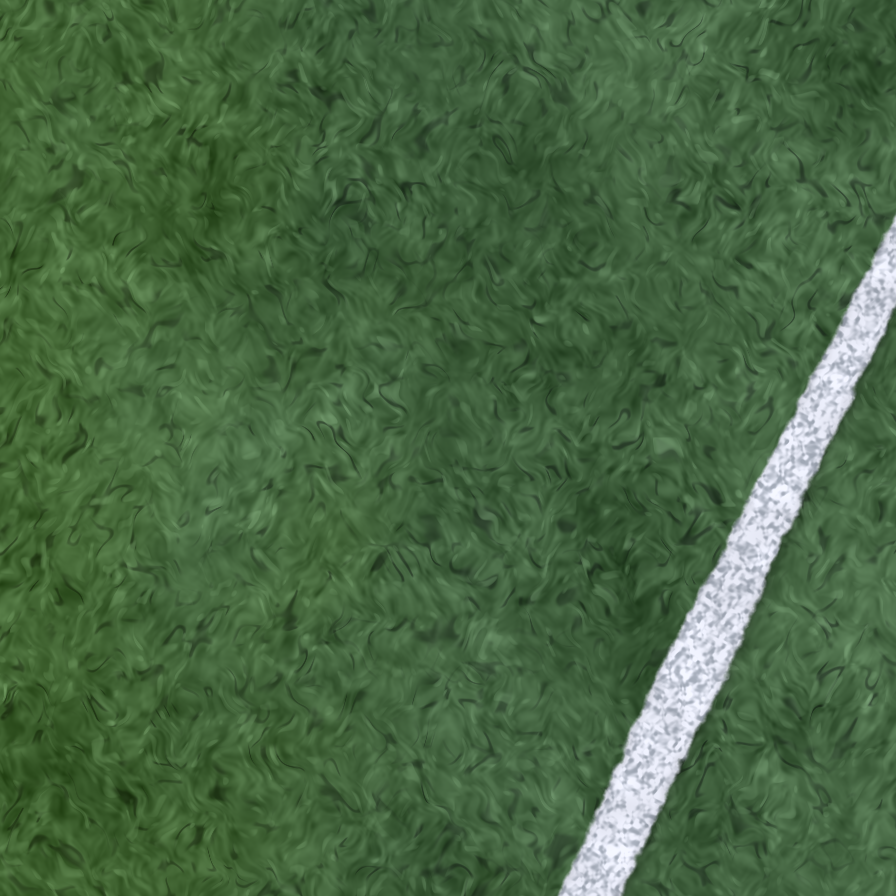
Reproduce this texture procedurally as a Shadertoy shader.

```glsl
#define GRASS_MID vec3(0.264, 0.394, 0.233)
#define GRASS_RANGE vec3(0.086, 0.098, 0.086)
#define PAINT_LIGHT vec3(0.93, 0.94, 0.99)
#define PAINT_SHADE vec3(0.62, 0.65, 0.70)
#define BLADE_SCALE vec2(105.0, 62.0)
#define BLADE_CONTRAST 2.1
#define CLUMP_CONTRAST 2.1
#define STROKE_DEPTH 0.30
#define EDGE_SOFTNESS 0.003
#define EDGE_WOBBLE 0.011
#define PATCH_COUNT 11

float hash(vec2 p) {
    vec3 q = fract(p.xyx * vec3(0.1031, 0.1030, 0.0973));
    q += dot(q, q.yzx + 33.33);
    return fract((q.x + q.y) * q.z);
}

float noise(vec2 p) {
    vec2 cell = floor(p), f = fract(p);
    f = f * f * (3.0 - 2.0 * f);
    return mix(mix(hash(cell), hash(cell + vec2(1, 0)), f.x),
               mix(hash(cell + vec2(0, 1)), hash(cell + vec2(1, 1)), f.x), f.y);
}

float fbm(vec2 p) {
    float sum = 0.0, weight = 0.5;
    for (int i = 0; i < 4; i++) {
        sum += weight * noise(p);
        p = mat2(1.6, 1.2, -1.2, 1.6) * p + 17.3;
        weight *= 0.5;
    }
    return sum / 0.9375;
}

// Broad worn and lush areas: centre, radius, brightness
float patchTone(vec2 uv) {
    const vec4 patches[PATCH_COUNT] = vec4[](
        vec4(0.30, 0.78, 0.16, -0.45), vec4(0.62, 0.82, 0.14, -0.40),
        vec4(0.67, 0.43, 0.10, -0.60), vec4(0.72, 0.30, 0.07, -0.50),
        vec4(0.04, 0.14, 0.10, -0.55), vec4(0.48, 0.05, 0.07, -0.50),
        vec4(0.68, 0.97, 0.10, 0.50),  vec4(0.18, 0.50, 0.17, 0.30),
        vec4(0.95, 0.38, 0.10, 0.45),  vec4(0.46, 0.30, 0.13, 0.30),
        vec4(0.97, 0.93, 0.08, -0.50));
    float tone = 0.0;
    for (int i = 0; i < PATCH_COUNT; i++) {
        vec2 d = (uv - patches[i].xy) / patches[i].z;
        tone += patches[i].w * exp(-dot(d, d));
    }
    return tone;
}

// Blade layer at one slant: x = soft fibre, y = dark stroke, z = pale tip
vec3 bladeLayer(vec2 p, float slant) {
    p.x += slant * p.y;
    vec2 q = p * BLADE_SCALE;
    float fibre = 0.55 * noise(q) + 0.45 * noise(q * 1.9 + 41.0) - 0.5;
    float ridge = 1.0 - abs(2.0 * noise(q * 0.72 + 13.0) - 1.0);
    float broken = smoothstep(0.50, 0.75, noise(p * 62.0 + 57.0));
    float stroke = smoothstep(0.72, 0.96, ridge) * broken;
    float tip = smoothstep(0.68, 0.90, noise(q * 1.25 + 91.0));
    return vec3(fibre, stroke, tip);
}

vec3 grass(vec2 uv) {
    vec2 curl = vec2(noise(uv * 45.0), noise(uv * 45.0 + 71.0)) - 0.5;
    vec2 p = uv + 0.014 * curl;
    float lean = smoothstep(0.35, 0.65, noise(uv * 27.0 + 5.0));
    vec3 layer = mix(bladeLayer(p, 0.55), bladeLayer(p + 3.7, -0.45), lean);
    float clump = 0.5 * fbm(uv * 10.0 + 2.0) + 0.5 * fbm(uv * 38.0) - 0.5;

    // Texture strength varies from matted to tufted turf
    float tuft = 0.65 + 0.7 * noise(uv * 14.0 + 31.0);
    float tone = patchTone(uv) + BLADE_CONTRAST * tuft * layer.x + CLUMP_CONTRAST * clump;
    vec3 color = GRASS_MID + GRASS_RANGE * tone;
    color *= 1.0 - STROKE_DEPTH * tuft * layer.y * (1.0 - 0.6 * layer.z);
    color += vec3(0.062, 0.070, 0.062) * tuft * layer.z;

    // Warmer on the left, cooler in drifting areas toward the centre
    float cool = smoothstep(-0.1, 0.6, uv.x + 0.5 * (fbm(uv * 5.0 + 8.0) - 0.5));
    return color + mix(vec3(-0.008, 0.0, -0.038), vec3(0.0, -0.002, 0.020), cool);
}

void mainImage(out vec4 fragColor, in vec2 fragCoord) {
    vec2 uv = fragCoord / iResolution.xy;
    vec3 color = grass(uv);

    // Painted stripe: slight bend, widest near the lower quarter
    float axis = 0.658 + 0.445 * uv.y + 0.055 * uv.y * uv.y;
    float bulge = (uv.y - 0.25) / 0.09;
    float halfWidth = 0.035 - 0.012 * uv.y + 0.007 * exp(-bulge * bulge);
    float wobble = EDGE_WOBBLE * (fbm(uv * 65.0) - 0.5);
    float side = uv.x - axis;
    float edge = (abs(side) - halfWidth + wobble) * 0.9;

    // Narrow shadow along the right side
    float shadow = exp(-abs(edge) / 0.006) * step(0.0, side);
    color *= 1.0 - 0.35 * shadow;

    // Fine grain in the paint, more wear close to its edges
    vec2 grainPos = mat2(0.8, 0.6, -0.6, 0.8) * uv + 0.004 * noise(uv * 90.0);
    float grain = 0.6 * noise(grainPos * vec2(215.0, 165.0))
                + 0.4 * noise(grainPos.yx * 290.0 + 12.0);
    float wear = smoothstep(-0.010, 0.0, edge);
    vec3 paint = mix(PAINT_SHADE, PAINT_LIGHT, smoothstep(0.12, 0.70, grain));
    paint *= 1.0 - 0.10 * wear + 0.08 * (noise(uv * 40.0) - 0.5);

    float softness = max(EDGE_SOFTNESS, 0.75 / iResolution.y);
    float cover = 1.0 - smoothstep(-softness, softness, edge);
    color = mix(color, paint, cover);
    fragColor = vec4(clamp(color, 0.0, 1.0), 1.0);
}
```
